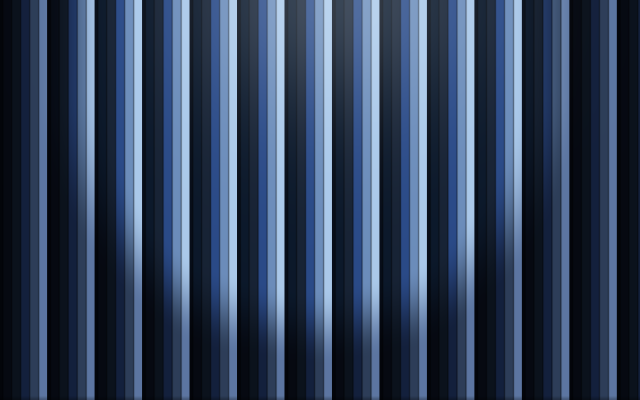
This pattern is drawn by a Shadertoy shader. Its source:

```glsl
const float REPEATS = 13.48;       // stripe groups across the canvas
const float PHASE = 0.008;         // shift of the first group
const float ASPECT = 1.6;
const int BANDS = 6;

const float SEAM_WIDTH = 0.017;    // in units of one group
const float SEAM_DEPTH = 0.38;

const vec2 POOL_CENTER = vec2(0.775, 0.79);
const vec2 POOL_RADIUS = vec2(0.605, 0.62);
const vec2 POOL_EDGE = vec2(0.83, 1.14);   // fully lit, fully shaded

const vec2 HAZE_CENTER = vec2(0.83, 1.02);
const vec2 HAZE_RADIUS = vec2(0.36, 0.31);
const vec3 HAZE_COLOR = vec3(0.19, 0.20, 0.21);

// Left edge of each band inside a group
const float EDGES[BANDS] = float[](0.0, 0.07, 0.255, 0.445, 0.635, 0.825);

const vec3 LIT[BANDS] = vec3[](
    vec3(0.025, 0.050, 0.095),
    vec3(0.045, 0.095, 0.165),
    vec3(0.090, 0.135, 0.205),
    vec3(0.165, 0.290, 0.530),
    vec3(0.420, 0.550, 0.730),
    vec3(0.665, 0.785, 0.915));

const vec3 SHADED[BANDS] = vec3[](
    vec3(0.012, 0.018, 0.040),
    vec3(0.022, 0.035, 0.068),
    vec3(0.042, 0.070, 0.110),
    vec3(0.075, 0.125, 0.235),
    vec3(0.175, 0.240, 0.345),
    vec3(0.360, 0.460, 0.630));

// Bands with soft seams; t runs 0..1 over a group, px is one pixel in t
vec3 stripes(float t, float px, float light) {
    vec3 color = mix(SHADED[BANDS - 1], LIT[BANDS - 1], light);
    float seam = 0.0;
    for (int i = 0; i < BANDS; i++) {
        float d = t - EDGES[i];
        vec3 band = mix(SHADED[i], LIT[i], light);
        color = mix(color, band, clamp(d / px, 0.0, 1.0));
        if (i > 0) {
            float s = (d - 0.5 * px) / max(SEAM_WIDTH, 0.6 * px);
            seam = max(seam, exp(-s * s));
        }
    }
    return color * (1.0 - SEAM_DEPTH * seam);
}

// Pool of light, open towards the top, with a slightly uneven rim
float lightPool(vec2 p) {
    vec2 q = (p - POOL_CENTER) / POOL_RADIUS;
    q.y = min(q.y, 0.0);
    float rim = 0.015 * sin(9.0 * p.x + 1.0) + 0.008 * sin(21.0 * p.x + 4.0 * p.y);
    return 1.0 - smoothstep(POOL_EDGE.x, POOL_EDGE.y, length(q) + rim);
}

void mainImage(out vec4 fragColor, in vec2 fragCoord) {
    vec2 uv = fragCoord / iResolution.xy;
    vec2 p = uv * vec2(ASPECT, 1.0);
    float px = REPEATS / iResolution.x;

    float t = fract(uv.x * REPEATS + PHASE + 0.5 * px);
    vec3 color = stripes(t, px, lightPool(p));

    // Pale haze falling from the top
    vec2 h = (p - HAZE_CENTER) / HAZE_RADIUS;
    color += HAZE_COLOR * exp(-dot(h, h)) * (1.0 - color);

    // Darker lower rim
    color *= mix(0.75, 1.0, smoothstep(0.0, 0.012, uv.y));

    fragColor = vec4(color, 1.0);
}
```
